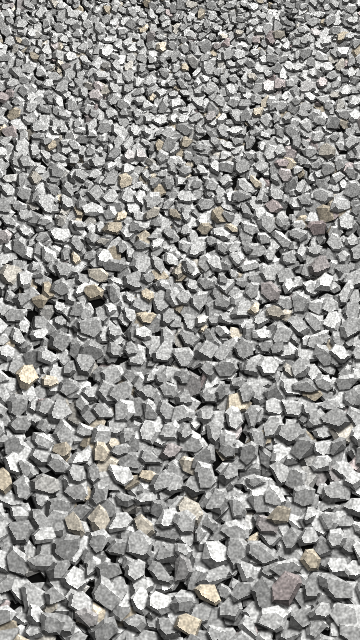
Reproduce this texture procedurally as a Shadertoy shader.

```glsl
const float TAU = 6.2832;
const vec3 SUN = vec3(0.34, 0.59, 0.73);
const vec2 SHADOW_SHIFT = vec2(0.06, 0.10);
const vec3 GAP_COLOUR = vec3(0.07, 0.07, 0.068);
const vec3 GREY_ROCK = vec3(1.0, 1.0, 0.988);
const vec3 BUFF_ROCK = vec3(1.04, 0.98, 0.87);
const vec3 ROSE_ROCK = vec3(0.92, 0.83, 0.82);

vec2 hash2(vec2 p) {
    vec3 h = fract(p.xyx * vec3(0.1031, 0.1030, 0.0973));
    h += dot(h, h.yzx + 33.33);
    return fract((h.xx + h.yz) * h.zy);
}

mat2 rotation(float angle) {
    float c = cos(angle), s = sin(angle);
    return mat2(c, s, -s, c);
}

float cornerGradient(vec2 cell, vec2 corner, vec2 f) {
    float angle = TAU * hash2(cell + corner).x;
    return dot(vec2(cos(angle), sin(angle)), f - corner);
}

float gradientNoise(vec2 p) {
    vec2 cell = floor(p), f = fract(p);
    vec2 w = f * f * f * (f * (f * 6.0 - 15.0) + 10.0);
    float low = mix(cornerGradient(cell, vec2(0, 0), f),
                    cornerGradient(cell, vec2(1, 0), f), w.x);
    float high = mix(cornerGradient(cell, vec2(0, 1), f),
                     cornerGradient(cell, vec2(1, 1), f), w.x);
    return mix(low, high, w.y);
}

// Convex chipped stone: facet slope in xy, signed outline distance in z
vec3 chippedStone(vec2 d, vec2 seed, float size) {
    vec2 tilt = (hash2(seed + 3.7) - 0.5) * 0.85;
    vec2 slope = tilt;
    float height = 0.2 - dot(tilt, d);
    float outline = -1.0;
    for (int k = 0; k < 6; k++) {
        vec2 h = hash2(seed + 7.3 * float(k + 1));
        float angle = (float(k) + 0.5 * h.x) * TAU / 6.0;
        vec2 facing = vec2(cos(angle), sin(angle));
        float edge = dot(d, facing) - size * mix(0.4, 0.65, h.y);
        float steepness = mix(0.8, 2.4, fract(h.x * 7.0 + h.y));
        outline = max(outline, edge);
        if (-edge * steepness < height) {
            height = -edge * steepness;
            slope = facing * steepness;
        }
    }
    return vec3(slope, outline);
}

vec3 rockColour(vec2 seed) {
    vec2 h = hash2(seed + 19.1);
    vec3 tint = mix(GREY_ROCK, BUFF_ROCK, smoothstep(0.90, 0.98, h.x));
    tint = mix(tint, ROSE_ROCK, 0.8 * smoothstep(0.04, 0.0, h.x));
    return tint * mix(0.68, 1.0, h.y);
}

// Paint one loose layer of stones, far rows first, over the ones below
vec3 paintLayer(vec3 below, vec2 p, float layer, float grain, float blur) {
    vec2 q = p + layer * vec2(0.37, 0.61);
    vec2 home = floor(q);
    vec3 colour = below;
    for (int j = 1; j >= -1; j--)
    for (int i = -1; i <= 1; i++) {
        vec2 cell = home + vec2(i, j);
        vec2 seed = cell + layer * 57.0;
        vec2 d = q - cell - 0.5 - 0.6 * (hash2(seed) - 0.5);
        if (dot(d, d) > 1.5) continue;

        vec2 h = hash2(seed + 41.3);
        float size = mix(0.7, 1.12, h.y);
        mat2 turn = rotation((h.x - 0.5) * 2.6);
        vec2 stretch = vec2(1.0, mix(1.05, 1.7, fract(h.x * 13.0)));

        // Shadow on the stones beneath
        float shade = chippedStone(turn * (d + SHADOW_SHIFT) * stretch, seed, size).z;
        colour *= 1.0 - 0.7 * smoothstep(0.08, -0.08, shade);

        // Sunlit facets
        vec3 stone = chippedStone(turn * d * stretch, seed, size);
        vec3 normal = normalize(vec3(stone.xy * turn, 1.0));
        float light = 0.32 + 0.78 * max(dot(normal, SUN), 0.0);
        vec3 lit = rockColour(seed) * light * (1.0 + grain);
        colour = mix(colour, lit, smoothstep(blur, -blur, stone.z));
    }
    return colour;
}

void mainImage(out vec4 fragColor, in vec2 fragCoord) {
    // Perspective: stones shrink towards a vanishing point above the canvas
    const vec2 vanishing = vec2(0.5, 2.74);
    const float stoneScale = 0.0274;
    vec2 q = fragCoord / iResolution.x - vanishing;
    float range = length(q);
    vec2 p = vec2(atan(q.x, -q.y), -log(range)) / stoneScale;
    float blur = 0.8 / (iResolution.x * stoneScale * range);

    // Mineral grain and pale flecks
    float fine = gradientNoise(p * 10.0);
    float grain = 0.22 * gradientNoise(p * 4.3) + 0.28 * fine;
    grain += 0.18 * smoothstep(0.25, 0.5, gradientNoise(p * 6.7 + 31.0));

    vec3 colour = GAP_COLOUR;
    for (int layer = 0; layer < 4; layer++)
        colour = paintLayer(colour, p, float(layer), grain, blur);

    fragColor = vec4(clamp(colour, 0.0, 1.0), 1.0);
}
```
